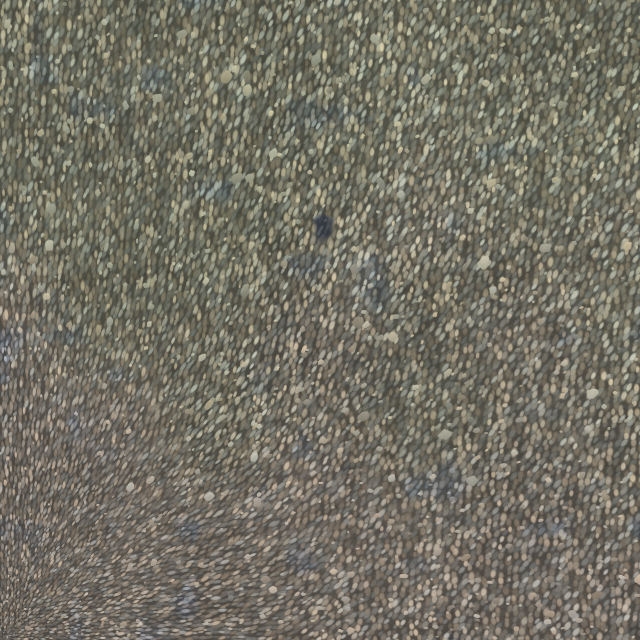
Give the GLSL for this texture, as a Shadertoy shader.

```glsl
// Gritty asphalt: fine streaky grains, scattered pale pebbles, finer toward the lower left corner.

#define GRAIN_CELLS 85.0
#define SMALL_CELLS 60.0
#define LARGE_CELLS 30.0
#define SMALL_SHARE 0.22
#define LARGE_SHARE 0.17
#define DARK_TONE 0.315
#define GRAIN_CONTRAST 0.41
#define STONE_COLOR vec3(1.03, 1.0, 0.885)
#define STAIN_COLOR vec3(0.19, 0.21, 0.25)
#define STAIN_CENTER vec2(0.505, 0.64)
#define STAIN_RADIUS 0.026

float hash(vec2 p) {
    return fract(sin(dot(p, vec2(127.1, 311.7))) * 43758.5453);
}

vec2 hash2(vec2 p) {
    return vec2(hash(p), hash(p + 57.3));
}

float noise(vec2 p) {
    vec2 i = floor(p), f = fract(p);
    f = f * f * (3.0 - 2.0 * f);
    return mix(mix(hash(i), hash(i + vec2(1, 0)), f.x),
               mix(hash(i + vec2(0, 1)), hash(i + vec2(1, 1)), f.x), f.y);
}

// Compresses the plane around the corner, so grains shrink and stretch radially.
vec2 cornerWarp(vec2 p) {
    float r = max(length(p), 1e-4);
    return p * (1.0 + 0.25 * (1.0 - exp(-r / 0.15)) / r);
}

// Grain direction: radial near the corner, nearly upright elsewhere.
vec2 grainAxis(vec2 p) {
    float r = max(length(p), 1e-4);
    return normalize(mix(p / r, vec2(0.2, 0.98), smoothstep(0.25, 0.65, r)));
}

// Soft elongated grains: x = brightness, y = random id of the topmost grain.
vec2 grains(vec2 q, vec2 axis) {
    vec2 cell = floor(q), best = vec2(0.0, 0.5);
    for (int j = -1; j <= 1; j++)
    for (int i = -1; i <= 1; i++) {
        vec2 id = cell + vec2(i, j);
        vec2 rnd = hash2(id + 13.7);
        vec2 d = q - id - 0.5 - 0.7 * (hash2(id) - 0.5);
        vec2 along = normalize(axis + 0.7 * (rnd.x - 0.5) * vec2(-axis.y, axis.x));
        d = vec2(dot(d, vec2(along.y, -along.x)) * 1.5, dot(d, along) * 0.8);
        float size = mix(0.55, 0.95, rnd.y);
        float shine = hash(id + 91.2);
        float light = (1.0 - smoothstep(0.35 * size, size, length(d)))
                    * mix(0.25, 1.0, shine * shine);
        if (light > best.x) best = vec2(light, rnd.x);
    }
    return best;
}

// Scattered rounded stones: x = coverage, y = tone, z = random id.
vec3 pebbles(vec2 q, float share, vec2 radii, float soft) {
    vec2 cell = floor(q);
    vec3 best = vec3(0.0, 0.6, 0.5);
    for (int j = -1; j <= 1; j++)
    for (int i = -1; i <= 1; i++) {
        vec2 id = cell + vec2(i, j);
        if (hash(id + 31.9) > share) continue;
        vec2 rnd = hash2(id + 5.1);
        vec2 d = q - id - 0.5 - 0.7 * (hash2(id + 71.4) - 0.5);
        float a = 6.2832 * rnd.x;
        vec2 e = mat2(cos(a), -sin(a), sin(a), cos(a)) * d;
        e.x *= mix(1.0, 1.6, hash(id + 22.6));
        // Blend of circle and rounded box, with a wobbly outline
        vec2 e2 = e * e;
        float dist = mix(length(e), sqrt(sqrt(dot(e2, e2))), 0.6);
        float radius = mix(radii.x, radii.y, rnd.y * rnd.y);
        dist += radius * 0.3 * (noise(q * 7.0) - 0.5);
        float cover = 1.0 - smoothstep(radius - soft, radius + soft, dist);
        float tone = mix(0.52, 0.77, hash(id + 44.8)) + 0.05 * d.y / radius;
        if (cover > best.x) best = vec3(cover, tone, rnd.x);
    }
    return best;
}

void mainImage(out vec4 fragColor, in vec2 fragCoord) {
    vec2 p = fragCoord / iResolution.xy;
    vec2 q = cornerWarp(p);
    float r = length(p);

    // Fine grain bed with slow changes in brightness and contrast
    vec2 grain = grains(q * GRAIN_CELLS, grainAxis(p));
    float contrast = GRAIN_CONTRAST * mix(0.82, 1.18, noise(p * 5.0 + 3.0));
    float tone = DARK_TONE + contrast * grain.x;
    tone += 0.05 * (noise(q * 45.0) - 0.5) + 0.04 * (noise(p * 9.0) - 0.5);
    tone += 0.05 * (noise(q * 190.0) - 0.5);
    float tint = grain.y - 0.5;

    // Pebbles thin out toward the corner
    float density = mix(0.25, 1.0, smoothstep(0.1, 0.6, r));
    vec3 fine = pebbles(q * SMALL_CELLS, SMALL_SHARE * density, vec2(0.16, 0.36), 0.09);
    vec3 coarse = pebbles(q * LARGE_CELLS + 17.0, LARGE_SHARE * density, vec2(0.13, 0.32), 0.05);
    tone = mix(tone, fine.y, fine.x * 0.9);
    tone = mix(tone, coarse.y - 0.02, coarse.x * 0.92);
    tint = mix(tint, fine.z - 0.4, fine.x);
    tint = mix(tint, coarse.z - 0.4, coarse.x);

    // Olive above, mauve below, with warm and cool specks
    float mauve = smoothstep(0.75, 0.15, p.y + 0.4 * (noise(p * 6.0) - 0.5));
    vec3 color = tone * STONE_COLOR;
    color *= mix(vec3(0.975, 1.005, 0.975), vec3(1.015, 0.985, 1.025), mauve);
    color *= 1.0 + vec3(0.09, 0.0, -0.09) * tint;
    float cool = smoothstep(0.78, 0.95, noise(p * 17.0 + 8.0));
    color = mix(color, color * vec3(0.88, 0.95, 1.08), 0.7 * cool);

    // Dark bluish stain with a ragged rim
    vec2 away = (p - STAIN_CENTER) * vec2(1.3, 0.9);
    float rim = length(away) + 0.018 * (noise(p * 70.0) - 0.5);
    float stain = 1.0 - smoothstep(0.5 * STAIN_RADIUS, STAIN_RADIUS, rim);
    color = mix(color, STAIN_COLOR + 0.25 * (tone - DARK_TONE), 0.85 * stain);

    fragColor = vec4(clamp(color, 0.0, 1.0), 1.0);
}
```
